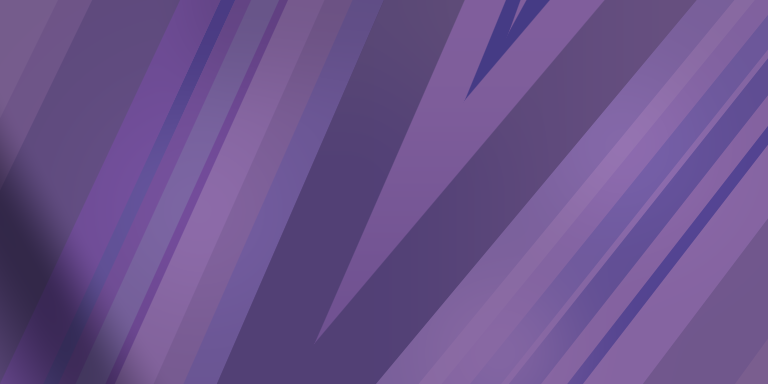
Give the GLSL for this background, as a WebGL 2 fragment shader.

```glsl
#version 300 es
precision highp float;
// Violet background of slanted bands meeting in a broad V, with a soft shadow at left.

#define LEFT_SLANT 0.4995   // lean of the left bands
#define LEFT_FAN 0.0645     // how far the left bands spread downwards
#define RIGHT_SLANT 0.948   // lean of the right bands
#define RIGHT_FAN 0.115     // how far the right bands converge upwards
#define SHADOW_DEPTH 0.47
#define GLOW 0.10

uniform vec2 u_resolution;
out vec4 outColor;

// Bands as colour plus the coordinate where each one starts.
const vec4 LEFT_BANDS[12] = vec4[12](
    vec4(0.46, 0.36, 0.55, -1.0),
    vec4(0.43, 0.33, 0.53, 0.151),
    vec4(0.37, 0.29, 0.49, 0.240),
    vec4(0.42, 0.29, 0.57, 0.469),
    vec4(0.36, 0.30, 0.56, 0.575),
    vec4(0.42, 0.29, 0.56, 0.612),
    vec4(0.44, 0.36, 0.58, 0.654),
    vec4(0.41, 0.27, 0.55, 0.727),
    vec4(0.50, 0.38, 0.60, 0.750),
    vec4(0.46, 0.35, 0.56, 0.845),
    vec4(0.41, 0.33, 0.57, 0.918),
    vec4(0.33, 0.26, 0.46, 1.0));

const vec4 RIGHT_BANDS[11] = vec4[11](
    vec4(0.47, 0.37, 0.60, 0.979),
    vec4(0.53, 0.41, 0.63, 1.090),
    vec4(0.50, 0.38, 0.62, 1.150),
    vec4(0.42, 0.34, 0.60, 1.224),
    vec4(0.51, 0.39, 0.63, 1.305),
    vec4(0.37, 0.30, 0.57, 1.325),
    vec4(0.51, 0.38, 0.62, 1.409),
    vec4(0.32, 0.26, 0.56, 1.477),
    vec4(0.52, 0.39, 0.63, 1.518),
    vec4(0.44, 0.34, 0.55, 1.674),
    vec4(0.48, 0.37, 0.56, 1.914));

// Signed distance to an upward-opening wedge; slopes are x per unit y.
float wedge(vec2 p, vec2 tip, float leftSlope, float rightSlope) {
    vec2 q = p - tip;
    float left = (leftSlope * q.y - q.x) / length(vec2(1.0, leftSlope));
    float right = (q.x - rightSlope * q.y) / length(vec2(1.0, rightSlope));
    return max(left, right);
}

float glow(vec2 p, vec2 center, float radius) {
    vec2 q = (p - center) / radius;
    return exp(-dot(q, q));
}

void main() {
    vec2 p = gl_FragCoord.xy / u_resolution.y;
    float aa = 0.8 / u_resolution.y;
    float depth = 1.0 - p.y;

    // Fanned coordinates: top intercept at left, bottom intercept at right
    float leftCoord = (p.x + LEFT_SLANT * depth) / (1.0 + LEFT_FAN * depth);
    float rightCoord = (p.x - RIGHT_SLANT * p.y) / (1.0 - RIGHT_FAN * p.y);

    // Left bands, dimmer at the top
    vec3 color = LEFT_BANDS[0].rgb;
    for (int i = 1; i < 12; i++) {
        float cover = smoothstep(-aa, aa, leftCoord - LEFT_BANDS[i].w);
        color = mix(color, LEFT_BANDS[i].rgb, cover);
    }
    color *= 1.0 - 0.08 * smoothstep(0.65, 1.0, p.y) * smoothstep(0.4, 0.6, p.x);
    float streak = smoothstep(0.574, 0.576, leftCoord) - smoothstep(0.611, 0.613, leftCoord);
    color = mix(color, vec3(0.29, 0.23, 0.51), streak * smoothstep(0.5, 0.95, p.y));

    // Broad V: dark arms around a lighter core
    vec3 armColor = mix(vec3(0.32, 0.25, 0.46), vec3(0.40, 0.31, 0.50),
                        smoothstep(0.9, 1.8, p.x));
    armColor += vec3(0.03, 0.03, 0.0) * smoothstep(0.5, 1.0, p.y) * (1.0 - smoothstep(1.2, 1.5, p.x));
    color = mix(color, armColor, smoothstep(-aa, aa, leftCoord - 1.0));
    vec3 coreColor = mix(vec3(0.44, 0.32, 0.57), vec3(0.50, 0.37, 0.61), smoothstep(0.1, 0.9, p.y));
    float core = wedge(p, vec2(0.820, 0.107), 0.437, 0.845);
    color = mix(color, coreColor, smoothstep(aa, -aa, core));

    // Small indigo chevron with a notch
    float chevron = max(wedge(p, vec2(1.211, 0.740), 0.41, 0.85),
                        -wedge(p, vec2(1.326, 0.918), 0.36, 0.55));
    color = mix(color, vec3(0.27, 0.23, 0.52), smoothstep(aa, -aa, chevron));

    // Right bands
    for (int i = 0; i < 11; i++) {
        float cover = smoothstep(-aa, aa, rightCoord - RIGHT_BANDS[i].w);
        color = mix(color, RIGHT_BANDS[i].rgb, cover);
    }

    // Pale light over the lower right bands and the left middle
    float onRight = smoothstep(-aa, aa, rightCoord - 0.979);
    color = mix(color, vec3(0.55, 0.42, 0.65), 0.7 * onRight * glow(p, vec2(1.30, 0.08), 0.22));
    float onLeft = smoothstep(aa, -aa, leftCoord - 1.0);
    color *= 1.0 + GLOW * (onLeft * glow(p, vec2(0.52, 0.45), 0.32)
                         + onRight * glow(p, vec2(1.62, 0.62), 0.25));

    // Diagonal shadow, crisper on its upper side
    float across = dot(p - vec2(0.0, 0.505), vec2(0.86, 0.51));
    float shadow = smoothstep(-0.34, -0.04, across) * (1.0 - smoothstep(-0.03, 0.135, across));
    shadow *= 1.0 - 0.35 * smoothstep(0.1, 0.4, p.x);
    color *= 1.0 - SHADOW_DEPTH * shadow * vec3(1.0, 1.0, 0.9);

    outColor = vec4(color, 1.0);
}
```
